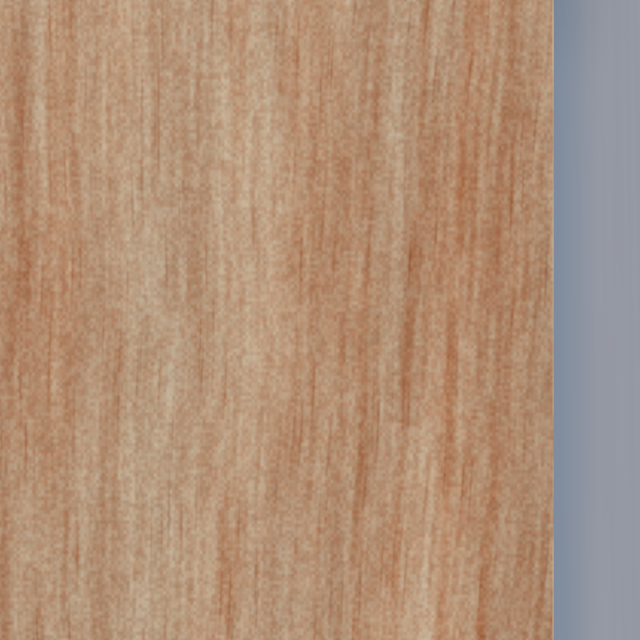
Give the GLSL for this texture, as a three.js fragment shader.

```glsl
// A wooden board with fine upright grain beside a narrow blue-grey strip.
// Stretched noise gives the streaks, a warped cosine the growth rings,
// stretched cellular noise the short dark pores, and fine noise the speckle.

varying vec2 vUv;

const vec3 WOOD_DARK = vec3(0.615, 0.395, 0.265);
const vec3 WOOD_LIGHT = vec3(0.770, 0.680, 0.575);
const vec3 RED_TINT = vec3(0.022, -0.008, -0.020);
const vec3 STRIP_SHADE = vec3(0.495, 0.545, 0.615);
const vec3 STRIP_LIGHT = vec3(0.585, 0.600, 0.640);
const vec3 RIM_COLOR = vec3(0.83, 0.75, 0.61);

const float BOARD_EDGE = 0.865;
const float EDGE_SOFTNESS = 0.0015;
const float RIM_WIDTH = 0.003;
const float GRAIN_LEAN = 0.055;
const float RING_START = 0.575;
const float RING_SPACING = 0.067;
const float RING_DEPTH = 0.34;
const float BASE_TONE = 0.61;
const float BAND_DEPTH = 0.30;
const float STREAK_DEPTH = 0.32;
const float SPECKLE_DEPTH = 0.34;
const float PORE_DEPTH = 0.30;
const vec2 BAND_SCALE = vec2(30.0, 1.6);
const vec2 STREAK_SCALE = vec2(105.0, 7.0);
const vec2 FIBRE_SCALE = vec2(190.0, 22.0);
const vec2 SPECKLE_SCALE = vec2(210.0, 190.0);
const vec2 PORE_SCALE = vec2(58.0, 9.0);

float hash(vec2 p) {
  vec3 q = fract(vec3(p.xyx) * 0.1031);
  q += dot(q, q.yzx + 33.33);
  return fract((q.x + q.y) * q.z);
}

// Smooth value noise centred on zero, from -0.5 to 0.5
float noise(vec2 p) {
  vec2 cell = floor(p);
  vec2 f = fract(p);
  f = f * f * (3.0 - 2.0 * f);
  float low = mix(hash(cell), hash(cell + vec2(1.0, 0.0)), f.x);
  float high = mix(hash(cell + vec2(0.0, 1.0)), hash(cell + 1.0), f.x);
  return mix(low, high, f.y) - 0.5;
}

// Cellular noise: soft dashes of random strength, one per cell
float pores(vec2 p) {
  vec2 cell = floor(p);
  float dark = 0.0;
  for (int j = -1; j <= 1; j++) {
    for (int i = -1; i <= 1; i++) {
      vec2 id = cell + vec2(float(i), float(j));
      vec2 center = id + vec2(hash(id + 11.3), hash(id + 47.9));
      vec2 d = (p - center) / vec2(0.17, 0.55);
      float strength = smoothstep(0.45, 1.0, hash(id + 83.1));
      dark = max(dark, strength * exp(-dot(d, d) * 1.6));
    }
  }
  return dark;
}

// Grain coordinates: upright at the left, leaning at the right
vec2 grainSpace(vec2 p) {
  float lean = GRAIN_LEAN * smoothstep(0.1, 0.65, p.x);
  float sway = 0.003 * sin(p.y * 7.0 + p.x * 4.0) + 0.0015 * sin(p.y * 17.0 + p.x * 9.0);
  return vec2(p.x - lean * (p.y - 0.5) + sway, p.y);
}

// Dark, slightly broken lines on the right half
float growthRings(vec2 g) {
  float jitter = 0.014 * noise(vec2(g.x * 18.0, g.y * 3.0));
  float phase = (g.x - RING_START + jitter) / RING_SPACING;
  float line = pow(0.5 + 0.5 * cos(6.28318 * phase), 5.0);
  float broken = 0.75 + 0.8 * noise(vec2(floor(phase + 0.5) * 7.0, g.y * 7.0));
  float zone = smoothstep(0.50, 0.66, g.x) * (1.0 - smoothstep(0.80, 0.84, g.x));
  return line * broken * zone;
}

vec3 wood(vec2 p) {
  vec2 g = grainSpace(p);
  float band = noise(g * BAND_SCALE) + 0.5 * noise(g * BAND_SCALE * 2.1 + 19.0);
  float streak = noise(g * STREAK_SCALE + 5.0) + 0.6 * noise(g * FIBRE_SCALE + 71.0);
  float speckle = noise(p * SPECKLE_SCALE) + 0.5 * noise(p * SPECKLE_SCALE * 0.5 + 37.0);
  float cloud = noise(p * vec2(5.0, 4.0) + 3.0);

  // Pale middle, warmer sides
  float sides = 0.17 * (1.0 - smoothstep(0.0, 0.20, g.x)) + 0.10 * smoothstep(0.48, 0.86, g.x);

  float tone = BASE_TONE + 0.05 - sides + 0.10 * cloud;
  tone += BAND_DEPTH * band + STREAK_DEPTH * streak + SPECKLE_DEPTH * speckle;
  float rings = growthRings(g);
  tone -= RING_DEPTH * rings + PORE_DEPTH * pores(g * PORE_SCALE);

  float redness = noise(g * vec2(22.0, 2.0) + 57.0) + noise(p * 120.0 + 91.0) + 0.5 * rings;
  redness -= 0.5 * smoothstep(0.79, 0.85, p.x);
  return mix(WOOD_DARK, WOOD_LIGHT, clamp(tone, -0.15, 1.1)) + RED_TINT * redness;
}

vec3 strip(vec2 p) {
  float across = (p.x - BOARD_EDGE) / (1.0 - BOARD_EDGE);
  float brushed = noise(vec2(p.x * 150.0 + p.y * 2.0, p.y * 3.0));
  vec3 color = mix(STRIP_SHADE, STRIP_LIGHT, smoothstep(-0.1, 0.65, across));
  return color + 0.010 * brushed - 0.025 * smoothstep(0.85, 1.0, p.y) * (1.0 - across);
}

void main() {
  vec2 p = vUv;
  float rim = smoothstep(BOARD_EDGE - RIM_WIDTH, BOARD_EDGE, p.x);
  rim *= clamp(0.35 + noise(vec2(2.0, p.y * 16.0)) + 0.4 * smoothstep(0.8, 1.0, p.y), 0.0, 1.0);
  vec3 board = mix(wood(p), RIM_COLOR, rim);
  float beyond = smoothstep(BOARD_EDGE - EDGE_SOFTNESS, BOARD_EDGE + EDGE_SOFTNESS, p.x);
  gl_FragColor = vec4(mix(board, strip(p), beyond), 1.0);
}
```
